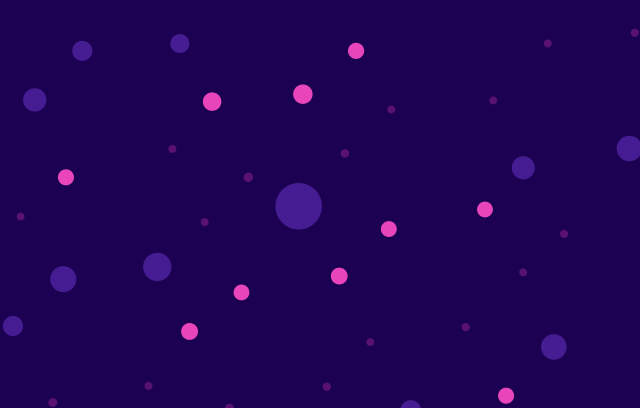
A WebGL 1 fragment shader for this background:

```glsl
precision highp float;

uniform vec2 u_resolution;

float hash(float n) {
    return fract(sin(n * 12.9898 + 4.137) * 43758.5453);
}

// Antialiased coverage of a disc, with lengths in canvas heights.
float disc(vec2 p, vec2 center, float radius) {
    return clamp(0.5 + (radius - length(p - center)) * u_resolution.y, 0.0, 1.0);
}

void main() {
    vec2 p = gl_FragCoord.xy / u_resolution.y;
    vec2 canvas = vec2(u_resolution.x / u_resolution.y, 1.0);
    vec3 color = vec3(0.11, 0.0, 0.32);

    for (int i = 0; i < 38; i++) {
        float id = float(i);

        // Evenly spread sequence, loosened by a small random offset.
        vec2 spread = fract(vec2(0.466, 0.49) + id * vec2(0.7549, 0.5698));
        vec2 jitter = vec2(hash(id), hash(id + 50.0)) - 0.5;
        vec2 center = spread * canvas + 0.04 * jitter;

        // Small dim dots by default, then bright dots and violet discs.
        float kind = fract(id * 0.618);
        float size = hash(id + 100.0);
        float radius = mix(0.0095, 0.012, size * size);
        vec3 tint = vec3(0.35, 0.07, 0.44);
        if (kind < 0.263) {
            radius = i == 0 ? 0.057 : mix(0.02, 0.038, size);
            tint = vec3(0.27, 0.11, 0.57);
        } else if (kind < 0.553) {
            radius = mix(0.0193, 0.025, size * size * size);
            tint = vec3(0.91, 0.27, 0.73);
        }

        color = mix(color, tint, disc(p, center, radius));
    }

    gl_FragColor = vec4(color, 1.0);
}
```
